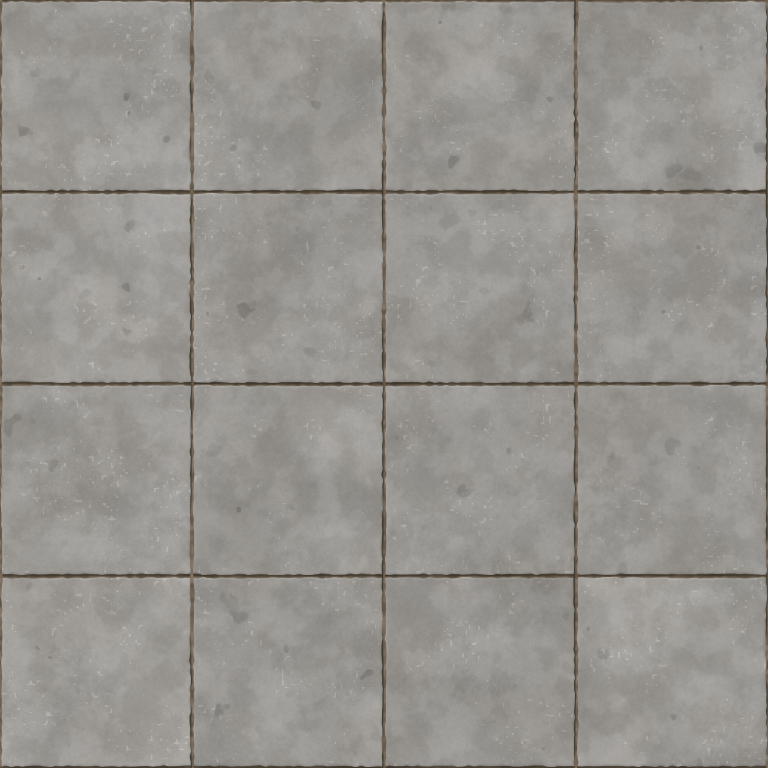
Write a Shadertoy shader that draws this texture.

```glsl
#define TILES 4.0
#define JOINT_HALF 0.0095
#define JOINT_WOBBLE 0.007
#define STAINS 9
#define STAIN_DEPTH 0.085
#define TONE_SPREAD 0.026
#define GRAIN 0.022
#define STONE_DARK vec3(0.542, 0.531, 0.512)
#define STONE_LIGHT vec3(0.655, 0.646, 0.632)
#define GROUT vec3(0.445, 0.395, 0.335)
#define SHADOW vec3(0.245, 0.215, 0.170)

float hash(vec2 p) {
    vec3 q = fract(p.xyx * 0.1031);
    q += dot(q, q.yzx + 33.33);
    return fract((q.x + q.y) * q.z);
}

float noise(vec2 p) {
    vec2 i = floor(p), f = fract(p);
    f = f * f * (3.0 - 2.0 * f);
    return mix(mix(hash(i), hash(i + vec2(1, 0)), f.x),
               mix(hash(i + vec2(0, 1)), hash(i + vec2(1, 1)), f.x), f.y);
}

float fbm(vec2 p) {
    float sum = 0.0, amp = 0.5;
    for (int i = 0; i < 5; i++) {
        sum += amp * noise(p);
        p = mat2(1.6, 1.2, -1.2, 1.6) * p + 17.3;
        amp *= 0.55;
    }
    return sum / 1.055;
}

// Irregular dark spots scattered over one tile
float stains(vec2 f, vec2 id, vec2 seed) {
    vec2 warp = vec2(noise(f * 22.0 + seed), noise(f * 22.0 + seed + 40.0)) - 0.5;
    float sum = 0.0;
    for (int i = 0; i < STAINS; i++) {
        vec2 key = id * 13.0 + float(i) * vec2(3.7, 8.3);
        vec2 center = vec2(hash(key + 1.0), hash(key + 2.0));
        float size = hash(key + 3.0);
        float radius = mix(0.012, 0.052, size * size);
        float strength = mix(0.1, 1.0, pow(hash(key + 4.0), 2.0));
        float d = length(f - center + warp * radius * 1.5);
        sum = max(sum, strength * (1.0 - smoothstep(radius * 0.65, radius * 1.15, d)));
    }
    return sum;
}

vec3 stone(vec2 f, vec2 id) {
    vec2 seed = id * 31.7 + 5.0;
    float clouds = fbm(f * 3.2 + seed);
    float patches = smoothstep(0.36, 0.64, fbm(f * 9.0 + seed + 60.0));
    float pits = noise(f * 45.0 + seed);
    float blend = 0.53 + 1.15 * (clouds - 0.5) + 0.34 * (patches - 0.5) + 0.12 * (pits - 0.5);
    vec3 color = mix(STONE_DARK, STONE_LIGHT, clamp(blend, -0.1, 1.1));

    // Tone of the whole tile, faint warm and cool drift, fine grain
    color += TONE_SPREAD * (hash(id + 71.0) - 0.5);
    color += vec3(0.012, 0.002, -0.012) * (fbm(f * 4.0 + seed + 90.0) - 0.5);
    color += GRAIN * (noise(f * 115.0 + seed) - 0.5);

    // Stains and pale scuffs
    color -= STAIN_DEPTH * stains(f, id, seed) * (0.75 + 0.5 * pits);
    float scuffs = smoothstep(0.80, 0.95, noise(f * 62.0 + seed + 20.0))
                 * smoothstep(0.48, 0.68, noise(f * 7.0 + seed + 35.0));
    return color + 0.075 * scuffs;
}

// Position across a worn joint: 0 at its middle, 1 and -1 at its edges
float acrossJoint(float offset, float along, float line) {
    float drift = noise(vec2(along * 9.0, line * 7.0 + 3.0)) - 0.5;
    float chips = noise(vec2(along * 34.0, line * 7.0 + 50.0)) - 0.5;
    return (offset + 0.5 * JOINT_WOBBLE * drift) / (JOINT_HALF + JOINT_WOBBLE * chips);
}

void mainImage(out vec4 fragColor, in vec2 fragCoord) {
    vec2 p = fragCoord / iResolution.xy * TILES;
    vec2 line = floor(p + 0.5);
    vec2 offset = p - line;
    vec2 wrapped = mod(line, TILES);
    float soft = 0.6 * TILES / iResolution.y / JOINT_HALF;

    vec2 across = vec2(acrossJoint(offset.x, p.y, wrapped.x),
                       acrossJoint(offset.y, p.x, wrapped.y + 20.0));
    vec2 joint = 1.0 - smoothstep(1.0 - soft, 1.0 + soft, abs(across));
    vec3 color = stone(fract(p), floor(p));

    // Worn rims: pale along the top and left of each tile, dim opposite
    vec2 rim = 1.0 - smoothstep(1.0, 2.6, abs(across));
    float wear = noise(p * 14.0 + 8.0);
    color += 0.06 * wear * (rim.y * step(across.y, 0.0) + 0.6 * rim.x * step(0.0, across.x));
    color -= 0.05 * (rim.y * step(0.0, across.y) + 0.6 * rim.x * step(across.x, 0.0));

    // Grout, shaded under the upper and left tile edges
    vec3 grout = GROUT * (0.82 + 0.36 * noise(p * 40.0));
    float shadeY = smoothstep(-0.9, 0.3, across.y) * (0.65 + 0.35 * noise(p * 11.0));
    float shadeX = (1.0 - smoothstep(-0.8, 0.2, across.x))
                 * smoothstep(0.15, 0.6, noise(p.yx * 8.0 + 30.0));
    color = mix(color, mix(grout, SHADOW, shadeY), joint.y);
    color = mix(color, mix(grout, SHADOW, shadeX), joint.x);

    fragColor = vec4(clamp(color, 0.0, 1.0), 1.0);
}
```
